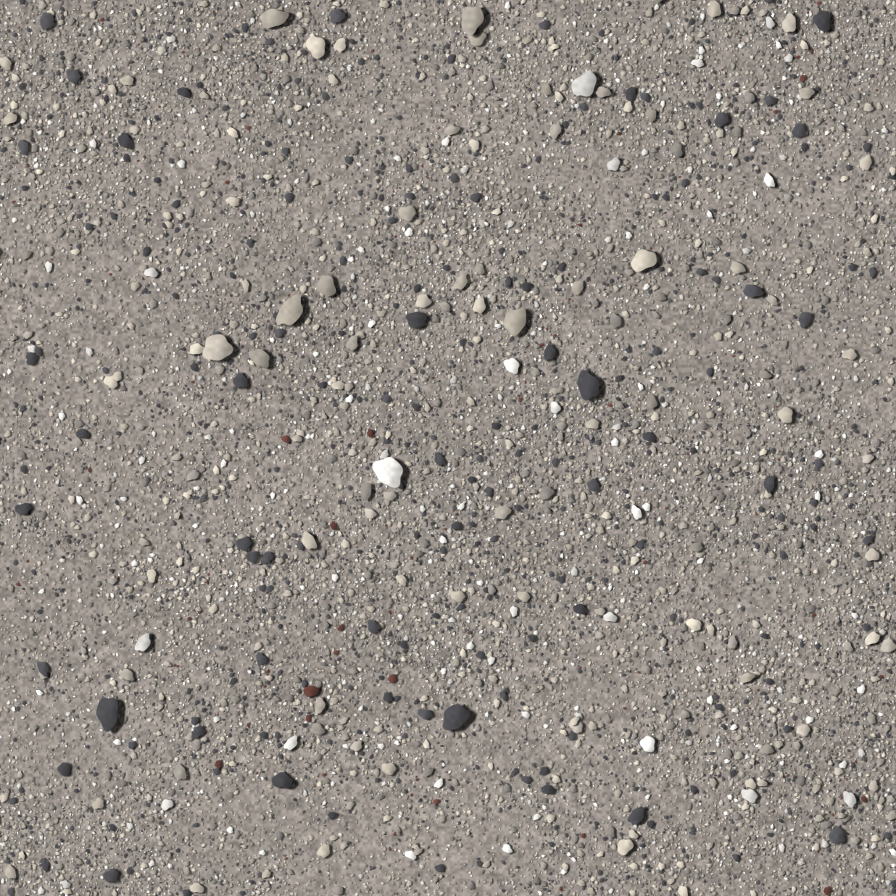
Reproduce this texture procedurally as a three.js fragment shader.

```glsl
varying vec2 vUv;

const vec3 DUST  = vec3(0.605, 0.575, 0.548);
const vec3 GREY  = vec3(0.56, 0.54, 0.52);
const vec3 CREAM = vec3(0.80, 0.765, 0.705);
const vec3 WHITE = vec3(0.92, 0.91, 0.89);
const vec3 SLATE = vec3(0.32, 0.32, 0.335);
const vec3 RUST  = vec3(0.44, 0.28, 0.25);
const vec2 LIGHT = vec2(-0.97, 0.24);
const float EDGE = 0.0011;

float hash(vec2 p) {
  return fract(sin(dot(p, vec2(127.1, 311.7))) * 43758.5);
}

float noise(vec2 p) {
  vec2 i = floor(p);
  vec2 f = fract(p);
  f = f * f * (3.0 - 2.0 * f);
  float low = mix(hash(i), hash(i + vec2(1.0, 0.0)), f.x);
  float high = mix(hash(i + vec2(0.0, 1.0)), hash(i + vec2(1.0, 1.0)), f.x);
  return mix(low, high, f.y);
}

// 0 in bare dusty areas, 1 where gravel gathers
float gravelPatch(vec2 p) {
  float n = 0.55 * noise(p * vec2(5.0, 7.0) + 3.7) + 0.45 * noise(p * vec2(13.0, 17.0) + 9.2);
  return smoothstep(0.25, 0.7, n);
}

// Signed distance to a rotated, slightly lumpy ellipse
float stoneDistance(vec2 p, float radius, float angle, float stretch, float phase) {
  float c = cos(angle);
  float s = sin(angle);
  p = vec2(c * p.x + s * p.y, c * p.y - s * p.x) * vec2(0.9, stretch);
  float a = atan(p.y, p.x);
  float outline = 1.0 + 0.09 * sin(3.0 * a + phase) + 0.06 * sin(5.0 * a + 2.0 * phase);
  return length(p) - radius * outline;
}

vec3 stoneColor(float pick, float tint, float darkShare) {
  vec3 color = mix(GREY, CREAM, smoothstep(0.2, 0.75, pick));
  color = mix(color, WHITE, step(0.87, pick));
  color = mix(color, SLATE, step(pick, darkShare));
  color = mix(color, RUST, step(pick, darkShare * 0.07));
  return color * (0.88 + 0.24 * tint);
}

// Scatters one size of stones with cast shadows over the ground
vec3 addStones(vec3 ground, vec2 uv, float cells, float density, float darkShare,
               float shadowDepth, float seed) {
  vec2 p = uv * cells;
  vec2 home = floor(p);
  float soft = EDGE * cells;
  for (int y = -1; y <= 1; y++) {
    for (int x = -1; x <= 1; x++) {
      vec2 cell = home + vec2(float(x), float(y));
      vec2 id = cell + seed;
      float chance = density * mix(0.45, 1.25, gravelPatch(cell / cells));
      if (hash(id) > chance) continue;

      vec2 jitter = vec2(hash(id + 11.3), hash(id + 23.9)) - 0.5;
      vec2 d = p - cell - 0.5 - 0.7 * jitter;
      float size = hash(id + 37.1);
      float radius = mix(0.2, 0.46, size * size);
      float angle = 6.283 * hash(id + 41.7);
      float stretch = mix(1.0, 1.5, hash(id + 53.3));
      float phase = 6.283 * hash(id + 67.9);

      // Shadow falls away from the light
      vec2 fall = d + LIGHT * radius * 0.5;
      float shade = stoneDistance(fall, radius * 0.95, angle, stretch, phase);
      float shadow = 1.0 - smoothstep(-soft, soft + 0.06, shade);
      ground *= 1.0 - shadowDepth * shadow;

      // Lit flank, darker far side and a worn surface
      float body = stoneDistance(d, radius, angle, stretch, phase);
      float lit = dot(d, LIGHT) / radius;
      vec3 color = stoneColor(hash(id + 71.3), hash(id + 83.1), darkShare);
      color *= 0.82 + 0.22 * smoothstep(-0.9, 0.2, lit) + 0.06 * lit;
      color *= 0.93 + 0.14 * noise(uv * 210.0 + seed);
      ground = mix(ground, color, 1.0 - smoothstep(-soft, soft, body));
    }
  }
  return ground;
}

// Packed dust with sandy speckle
vec3 dustGround(vec2 uv) {
  float grit = noise(uv * 340.0) - 0.5;
  float sand = noise(uv * 170.0 + 31.0) - 0.5;
  float stain = noise(uv * vec2(9.0, 13.0) + 5.0) - 0.5;
  return DUST * (1.0 + 0.28 * grit + 0.2 * sand + 0.07 * stain);
}

void main() {
  vec3 color = dustGround(vUv);
  color = addStones(color, vUv, 250.0, 0.50, 0.16, 0.36, 5.0);
  color = addStones(color, vUv, 165.0, 0.42, 0.14, 0.45, 17.0);
  color = addStones(color, vUv, 98.0, 0.26, 0.18, 0.55, 29.0);
  color = addStones(color, vUv, 52.0, 0.11, 0.32, 0.65, 43.0);
  color = addStones(color, vUv, 27.0, 0.05, 0.42, 0.72, 61.0);
  gl_FragColor = vec4(clamp(color, 0.0, 1.0), 1.0);
}
```
